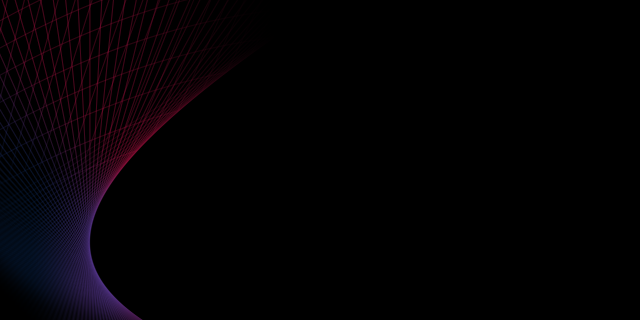
Give the GLSL for this background, as a Shadertoy shader.

```glsl
// A woven sheet of fine glowing lines on black, pinched along a curved right edge.
// Straight tangents of a quartic edge curve form the sheet; a steep fan and shallow
// arcs cross it. Colour runs from blue and violet (below) to crimson (above).

const vec3 BLUE    = vec3(0.04, 0.23, 0.50);
const vec3 VIOLET  = vec3(0.43, 0.27, 0.72);
const vec3 CRIMSON = vec3(0.88, 0.08, 0.33);
const vec2 WAIST = vec2(0.281, 0.243);   // leftmost point of the edge curve
const float LINE_WIDTH = 0.0016;
const float SLOPE_STEP = 0.050;          // change of slope between tangents
const int TANGENTS = 104;
const float FIRST_TANGENT = -0.45;
const float FAN_STEP = 0.042;
const float ARC_STEP = 0.085;
const float CORNER_BLUR = 0.006;
const float BRIGHTNESS = 0.78;

// Edge curve x(t), with t the height above the waist, and its derivatives.
float edgeX(float t) {
    return WAIST.x + t * t * (2.3 + t * (-1.867 + 0.75 * t));
}

float edgeSlope(float t) {
    return t * (4.6 + t * (-5.6 + 3.0 * t));
}

float edgeBend(float t) {
    return 4.6 + t * (-11.2 + 9.0 * t);
}

// Coverage of a thin line; a wider spread keeps the same total light.
float stroke(float dist, float spread) {
    return LINE_WIDTH / spread * max(0.0, 1.0 - abs(dist) / spread);
}

// Signed offset from the nearest multiple of a step.
float repeatOffset(float value, float stepSize) {
    return (fract(value / stepSize + 0.5) - 0.5) * stepSize;
}

// Sum of all tangents of the edge curve, evenly spaced in slope.
float tangentSheet(vec2 p, float spread) {
    float height = p.y - WAIST.y;
    float falloff = mix(0.7, 2.2, smoothstep(0.2, 0.55, p.y));
    float t = FIRST_TANGENT;
    float light = 0.0;
    for (int i = 0; i < TANGENTS; i++) {
        float slope = edgeSlope(t);
        float dist = (p.x - edgeX(t) - slope * (height - t)) / sqrt(1.0 + slope * slope);
        float reach = exp(-falloff * max(t - height, 0.0));
        float onset = smoothstep(FIRST_TANGENT, -0.25, t);
        light += stroke(dist, spread) * reach * onset;
        t += SLOPE_STEP / edgeBend(t);
    }
    return light;
}

// Steep lines leaning right, opening towards the top.
float steepFan(vec2 p, float spread) {
    float rise = p.y - 0.35;
    float opening = 1.0 + 0.4 * rise;
    float base = (p.x - 0.28 * rise) / opening;
    float dist = repeatOffset(base, FAN_STEP) * opening * 0.95;
    return stroke(dist, spread) * smoothstep(0.38, 0.65, p.y);
}

// Shallow arcs that rise to the right and flatten.
float shallowArcs(vec2 p, float spread) {
    float level = p.y - 0.55 * p.x + 0.25 * p.x * p.x;
    float dist = repeatOffset(level, ARC_STEP) * 0.9;
    return stroke(dist, spread) * smoothstep(0.3, 0.55, p.y);
}

vec3 sheetColor(vec2 p) {
    vec3 cool = mix(BLUE, VIOLET, smoothstep(0.08, 0.29, p.x));
    cool = mix(cool, VIOLET * 0.8, 0.6 * smoothstep(0.35, 0.7, p.y));
    vec3 color = mix(cool, CRIMSON, smoothstep(0.57, 0.98, p.y + 1.1 * p.x));
    float lowerTip = smoothstep(0.3, 0.45, p.x) * (1.0 - smoothstep(0.0, 0.15, p.y));
    return mix(color, vec3(0.42, 0.14, 0.44), lowerTip);
}

void mainImage(out vec4 fragColor, in vec2 fragCoord) {
    vec2 p = fragCoord / iResolution.y;
    float pixel = 1.0 / iResolution.y;

    // Lines soften towards the lower left corner.
    float softness = 1.0 - smoothstep(0.1, 0.42, p.x + 0.7 * p.y);
    float spread = max(LINE_WIDTH, pixel) + CORNER_BLUR * softness;

    float edgeGap = edgeX(p.y - WAIST.y) - p.x;
    float inside = smoothstep(-pixel, pixel, edgeGap);

    // Line light and a faint haze in the lower part.
    float light = tangentSheet(p, spread);
    light += 0.75 * steepFan(p, spread) + 0.65 * shallowArcs(p, spread);
    float haze = 0.05 * (1.0 - smoothstep(0.05, 0.4, p.y));
    light = BRIGHTNESS * (1.0 - exp(-light - haze));

    // The sheet dissolves at the corner and along its upper right tip.
    float cornerFade = smoothstep(0.08, 0.24, p.x + p.y);
    float tipFade = 1.0 - smoothstep(0.28, 0.88, p.x);
    vec3 color = sheetColor(p) * light * inside * cornerFade * tipFade;

    fragColor = vec4(color, 1.0);
}
```
